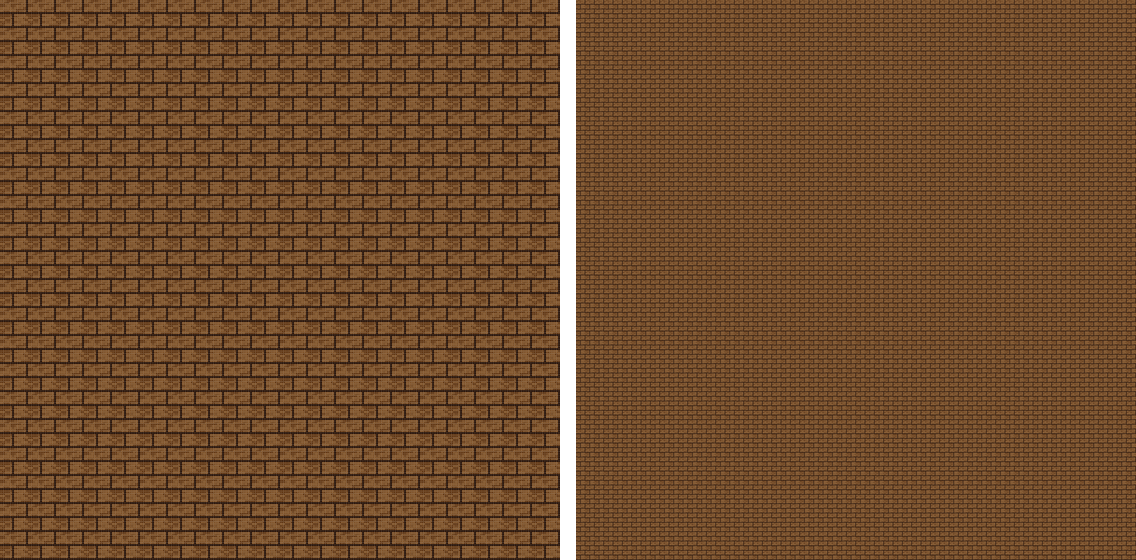
Left: one tile. Right: repeated 3 by 3.
Give the GLSL for this pattern, as a three.js fragment shader.

```glsl
// Brown running-bond brickwork built from coarse square cells, 16 by 8 per brick.
// Each cell has a saturated core and a paler rim, giving a woven grid; hashed
// horizontal streaks darken the bricks. Small box filtering smooths every edge.
#define BRICKS 20.0        // bricks across; courses are twice as many
#define CELLS 16.0         // cells along one brick, joint included
#define CORE 0.68          // side of the saturated core within a cell
#define RIM_MIX 0.22       // strength of the pale rim
#define STREAK 3.0         // streak length in cells
#define DARK_SHARE 0.36    // share of darker streaks
#define SOFT 0.65          // filter width in screen samples
#define LIGHT_BROWN vec3(0.50, 0.325, 0.16)
#define DARK_BROWN vec3(0.38, 0.21, 0.07)
#define MORTAR vec3(0.14, 0.055, 0.01)
#define RIM_TINT vec3(0.70, 0.64, 0.58)

varying vec2 vUv;

float hash(vec2 p) {
  vec3 q = fract(vec3(p.xyx) * 0.1031);
  q += dot(q, q.yzx + 33.33);
  return fract((q.x + q.y) * q.z);
}

// Streaky brown of one cell; course is 0 or 1, so the bricks repeat exactly
vec3 brickColor(vec2 cell, float course) {
  float line = cell.y + course * 11.0;
  float shift = floor(hash(vec2(line, 7.0)) * STREAK);
  float run = hash(vec2(floor((cell.x + shift) / STREAK), line + 19.0));
  float grain = hash(cell + vec2(41.0, 5.0 + course * 23.0));
  float tone = mix(run, grain, 0.25);
  float light = smoothstep(DARK_SHARE - 0.12, DARK_SHARE + 0.12, tone);
  return mix(DARK_BROWN, LIGHT_BROWN, light) * (0.97 + 0.06 * grain);
}

vec3 wall(vec2 uv) {
  vec2 grid = uv * BRICKS * CELLS;
  vec2 cell = floor(grid);
  float courseHeight = CELLS * 0.5;

  // Half-brick offset on alternate courses
  float course = mod(floor(cell.y / courseHeight), 2.0);
  vec2 local = vec2(mod(cell.x + (1.0 - course) * CELLS * 0.5, CELLS),
                    mod(cell.y, courseHeight));

  // Joints fill the bottom line and the last column of each brick
  bool joint = local.y < 0.5 || local.x > CELLS - 1.5;
  vec3 color = joint ? MORTAR : brickColor(local, course);

  // Pale rim around each cell core
  vec2 d = abs(fract(grid) - 0.5);
  float rim = step(CORE * 0.5, max(d.x, d.y));
  return mix(color, RIM_TINT, rim * RIM_MIX);
}

void main() {
  // Box filter on a 4 by 4 lattice
  vec2 spread = fwidth(vUv) * SOFT;
  vec3 sum = vec3(0.0);
  for (int j = 0; j < 4; j++) {
    for (int i = 0; i < 4; i++) {
      vec2 offset = (vec2(float(i), float(j)) + 0.5) / 4.0 - 0.5;
      sum += wall(vUv + offset * spread);
    }
  }
  gl_FragColor = vec4(sum / 16.0, 1.0);
}
```
